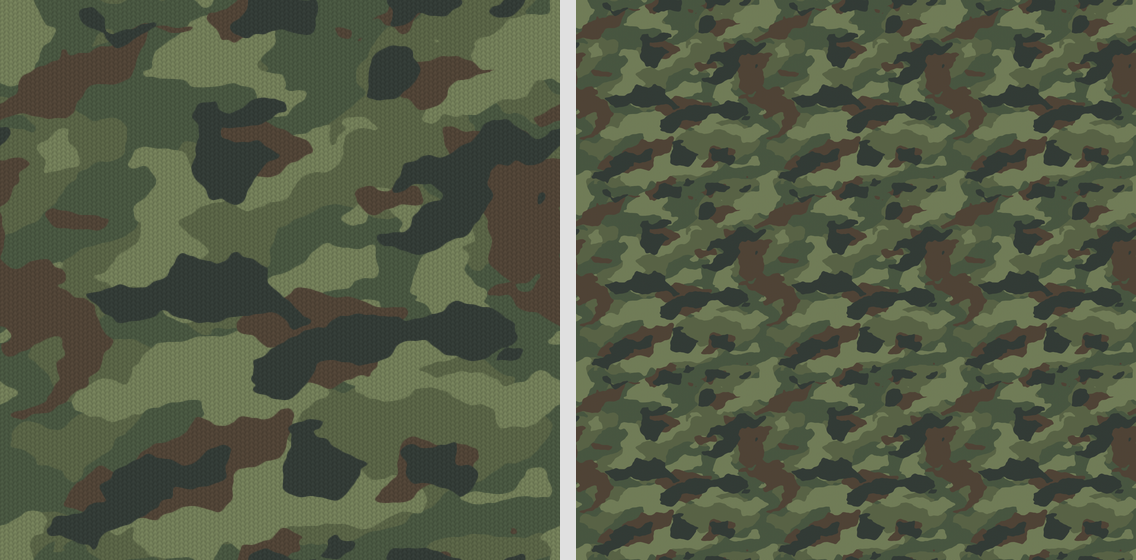
Left, the tile; right, the same tile 3 across and 3 down.
A WebGL 2 fragment shader for this pattern:

```glsl
#version 300 es
precision highp float;
precision highp int;
// Seamless woodland camouflage in five muted colours on a finely knitted cloth.

uniform vec2 u_resolution;
out vec4 fragColor;

// Palette
const vec3 OLIVE = vec3(0.345, 0.385, 0.270);
const vec3 GREEN = vec3(0.280, 0.335, 0.250);
const vec3 LIGHT = vec3(0.440, 0.485, 0.340);
const vec3 BROWN = vec3(0.310, 0.262, 0.210);
const vec3 DARK  = vec3(0.197, 0.230, 0.210);

// Layer thresholds in standard deviations: higher means less cover
const float GREEN_LEVEL = 0.00;
const float LIGHT_LEVEL = 0.43;
const float BROWN_LEVEL = 0.76;
const float DARK_LEVEL  = 0.87;

// Patch shape: whole repeats per tile, and rows climbed across the tile
const vec2  PATCH_REPEAT = vec2(4.0, 7.0);
const float PATCH_SHEAR  = 1.0;
const float LOBE_AMOUNT  = 0.50;
const float NOTCH_AMOUNT = 0.15;
const float FIELD_SIGMA  = 0.325;

// Outline roughness: coarse and fine wobble
const vec2  WOBBLE_REPEAT = vec2(13.0, 15.0);
const vec2  RAGGED_REPEAT = vec2(41.0, 43.0);
const float WOBBLE_AMOUNT = 0.030;
const float RAGGED_AMOUNT = 0.007;

// Cloth: an even number of knit columns, whole rows
const vec2  KNIT_REPEAT   = vec2(128.0, 128.0);
const float RIB_CONTRAST  = 0.045;
const float LOOP_CONTRAST = 0.050;
const float LOOP_SLANT    = 0.8;

const float TAU = 6.283185;

// Unit gradient from an integer hash of a lattice cell
vec2 cellGradient(vec2 cell, int seed) {
    uvec3 v = uvec3(ivec3(ivec2(cell), seed)) * 1664525u + 1013904223u;
    for (int i = 0; i < 2; i++) {
        v.x += v.y * v.z;
        v.y += v.z * v.x;
        v.z += v.x * v.y;
        v ^= v >> 16u;
    }
    float angle = TAU * float(v.x & 0xffffu) / 65536.0;
    return vec2(cos(angle), sin(angle));
}

// Contribution of one lattice corner, wrapped onto the sheared tile
float corner(vec2 cell, vec2 offset, vec2 repeats, float shear, int seed) {
    float turns = floor(cell.x / repeats.x);
    cell.x -= turns * repeats.x;
    cell.y = mod(cell.y + turns * shear, repeats.y);
    return dot(cellGradient(cell, seed), offset);
}

// Tiling gradient noise
float noise(vec2 p, vec2 repeats, float shear, int seed) {
    vec2 q = p * repeats - vec2(0.0, p.x * shear);
    vec2 cell = floor(q);
    vec2 f = q - cell;
    vec2 w = f * f * f * (f * (f * 6.0 - 15.0) + 10.0);
    vec2 e = vec2(1.0, 0.0);
    float a = corner(cell, f, repeats, shear, seed);
    float b = corner(cell + e.xy, f - e.xy, repeats, shear, seed);
    float c = corner(cell + e.yx, f - e.yx, repeats, shear, seed);
    float d = corner(cell + e.xx, f - e.xx, repeats, shear, seed);
    return mix(mix(a, b, w.x), mix(c, d, w.x), w.y);
}

// Displacement that roughens the outlines
vec2 wobble(vec2 p, vec2 repeats, int seed) {
    return vec2(noise(p, repeats, 0.0, seed), noise(p, repeats, 0.0, seed + 1));
}

// Patch field with zero mean and unit deviation
float patchField(vec2 p, int seed) {
    p += WOBBLE_AMOUNT * wobble(p, WOBBLE_REPEAT, seed + 10)
       + RAGGED_AMOUNT * wobble(p, RAGGED_REPEAT, seed + 20);
    float field = noise(p, PATCH_REPEAT, PATCH_SHEAR, seed)
        + noise(p + 0.5 / PATCH_REPEAT, PATCH_REPEAT, PATCH_SHEAR, seed + 1)
        + LOBE_AMOUNT * noise(p, 2.0 * PATCH_REPEAT, 2.0 * PATCH_SHEAR, seed + 2)
        + NOTCH_AMOUNT * noise(p, 4.0 * PATCH_REPEAT, 4.0 * PATCH_SHEAR, seed + 3);
    return field / FIELD_SIGMA;
}

// Antialiased cover of one colour layer
float cover(vec2 p, float level, int seed) {
    float field = patchField(p, seed) - level;
    float width = max(0.7 * fwidth(field), 0.0001);
    return smoothstep(-width, width, field);
}

// Brightness of the knit: vertical ribs of slanted, staggered loops
float knit(vec2 p) {
    vec2 q = p * KNIT_REPEAT;
    float across = abs(fract(q.x) - 0.5);
    float stagger = 0.5 * mod(floor(q.x), 2.0);
    float rib = cos(TAU * q.x);
    float loops = cos(TAU * (q.y + stagger + LOOP_SLANT * across));
    return 1.0 - RIB_CONTRAST * rib + LOOP_CONTRAST * loops;
}

void main() {
    vec2 p = gl_FragCoord.xy / u_resolution;
    vec3 color = mix(OLIVE, GREEN, cover(p, GREEN_LEVEL, 100));
    color = mix(color, LIGHT, cover(p, LIGHT_LEVEL, 200));
    color = mix(color, BROWN, cover(p, BROWN_LEVEL, 300));
    color = mix(color, DARK, cover(p, DARK_LEVEL, 400));
    fragColor = vec4(color * knit(p), 1.0);
}
```
